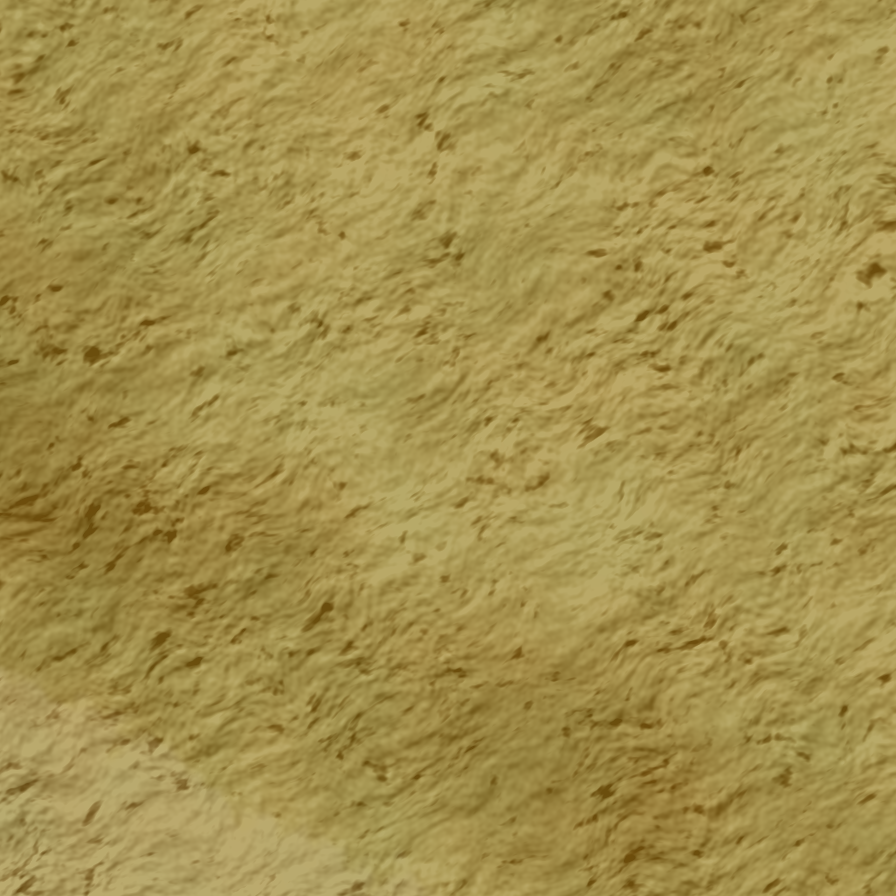
Reproduce this texture procedurally as a three.js fragment shader.

```glsl
varying vec2 vUv;

const vec3 OCHRE_SHADE = vec3(0.51, 0.42, 0.16);
const vec3 OCHRE_LIGHT = vec3(0.69, 0.62, 0.35);
const vec3 RUST_TINT = vec3(0.016, -0.008, -0.01);
const vec3 PALE_TINT = vec3(0.004, 0.006, 0.04);

vec2 hashGradient(vec2 cell) {
  float h = fract(sin(dot(cell, vec2(127.1, 311.7))) * 43758.5);
  float angle = 6.2832 * h;
  return vec2(cos(angle), sin(angle));
}

float gradientNoise(vec2 p) {
  vec2 i = floor(p);
  vec2 f = p - i;
  vec2 u = f * f * f * (f * (f * 6.0 - 15.0) + 10.0);
  vec2 e = vec2(1.0, 0.0);
  float a = dot(hashGradient(i), f);
  float b = dot(hashGradient(i + e.xy), f - e.xy);
  float c = dot(hashGradient(i + e.yx), f - e.yx);
  float d = dot(hashGradient(i + e.xx), f - e.xx);
  return mix(mix(a, b, u.x), mix(c, d, u.x), u.y);
}

float fbm(vec2 p, float gain) {
  float sum = 0.0;
  float amplitude = 1.0;
  for (int i = 0; i < 3; i++) {
    sum += amplitude * gradientNoise(p);
    p = mat2(1.6, 1.2, -1.2, 1.6) * p + 17.3;
    amplitude *= gain;
  }
  return sum;
}

// Coordinates along and across a slanted direction
vec2 alongSlope(vec2 p, float angle) {
  float c = cos(angle);
  float s = sin(angle);
  return vec2(c * p.x + s * p.y, c * p.y - s * p.x);
}

vec2 warp(vec2 p, float scale, float amount) {
  return p + amount * vec2(gradientNoise(p * scale), gradientNoise(p * scale + 41.7));
}

float height(vec2 p, float angle) {
  return fbm(alongSlope(p, angle) * vec2(25.0, 38.0), 0.58);
}

// Brightness of the rough surface lit from one side
float relief(vec2 p, float angle, vec2 toLight) {
  float slope = height(p, angle) - height(p + toLight, angle);
  return max(slope, 0.0) * 0.75 + min(slope, 0.0) * 1.2;
}

// Faint broken seams where hollows line up
float seam(vec2 p, float angle, vec2 scale, float width) {
  vec2 q = alongSlope(p, angle) * scale;
  float line = 1.0 - smoothstep(0.0, width, abs(gradientNoise(q)));
  return line * smoothstep(-0.05, 0.25, gradientNoise(q * 1.3 + 23.0));
}

// Ragged crumbled hollows, denser along seams and in clusters
float hollows(vec2 p, float angle, float density) {
  vec2 grain = alongSlope(p, angle) * vec2(30.0, 58.0);
  return smoothstep(0.22, 0.86, fbm(grain + 9.4, 0.6) + density);
}

// Soft dark band falling from the left edge to the lower right
float shadedBand(vec2 p) {
  float d = (p.y - 0.45 + 0.47 * p.x + 0.1 * gradientNoise(p * 5.0)) / 0.14;
  return exp(-d * d) * (1.0 - smoothstep(0.68, 0.92, p.x));
}

// Pale slab in the lower left corner
float paleSlab(vec2 p) {
  float edge = 0.265 - 0.57 * p.x - p.y + 0.06 * fbm(p * 14.0, 0.65);
  return smoothstep(-0.02, 0.03, edge);
}

void main() {
  float slant = 0.56;
  vec2 toLight = vec2(-0.0022, 0.0038);
  vec2 bent = warp(vUv, 11.0, 0.02);
  float slab = paleSlab(vUv);
  float rough = smoothstep(-0.35, 0.3, fbm(vUv * 6.0 + 31.0, 0.6));

  // Broad light and shade
  float tone = 0.9 + 0.38 * gradientNoise(vUv * 2.7 + 3.4);
  tone += 0.26 * gradientNoise(vUv * 8.0 + 8.2);
  tone -= 0.4 * shadedBand(vUv) * (1.0 - slab);
  tone -= 0.22 * smoothstep(0.25, 0.0, vUv.x) * smoothstep(0.3, 0.0, abs(vUv.y - 0.58));
  tone += 0.16 * slab;

  // Lumps, stone relief and fine grain
  tone += 0.7 * relief(bent * 0.5 + 2.6, slant, 0.8 * toLight);
  tone += mix(0.6, 1.2, rough) * relief(bent, slant, toLight);
  tone += 0.22 * gradientNoise(vUv * 130.0);

  // Hollows with a lit lower rim
  float density = 0.32 * seam(bent, slant, vec2(5.0, 13.0), 0.1);
  density += 0.28 * seam(bent + 6.3, slant + 0.5, vec2(6.0, 9.0), 0.07);
  density += 0.2 * (rough - 0.6);
  float hollow = hollows(bent, slant, density);
  float above = hollows(bent + 1.6 * toLight, slant, density);
  tone += 0.2 * max(above - hollow, 0.0) - 1.05 * hollow;

  vec3 color = mix(OCHRE_SHADE, OCHRE_LIGHT, clamp(tone, -0.55, 1.2));
  color += RUST_TINT * (fbm(vUv * 6.0 + 12.0, 0.6) + 0.6 * hollow);
  color += PALE_TINT * max(slab, 0.4 * smoothstep(0.95, 1.2, tone));
  gl_FragColor = vec4(color, 1.0);
}
```
